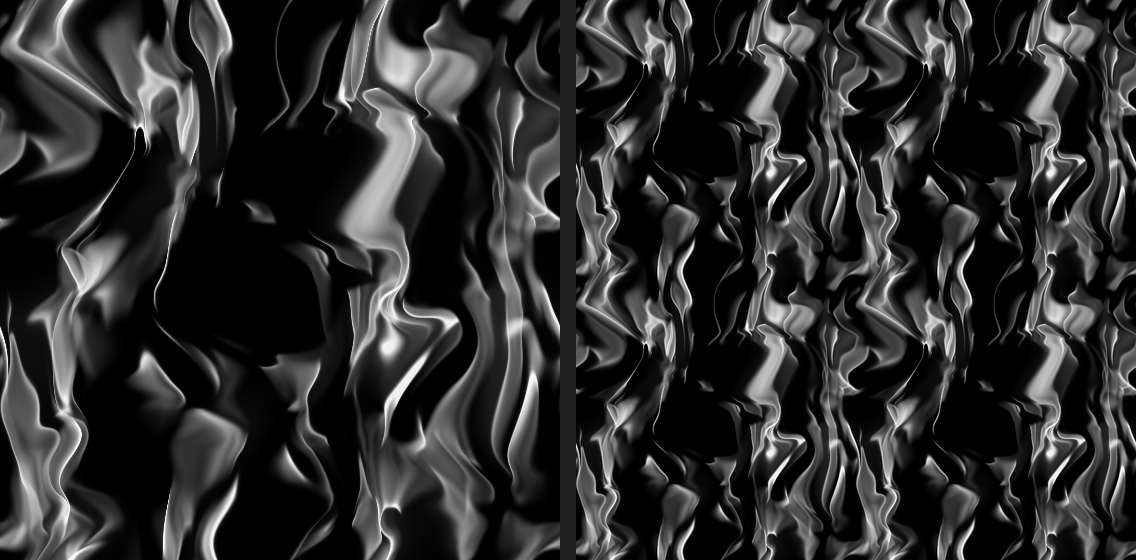
Left, the tile; right, the same tile 2 across and 2 down.
Give the GLSL for this texture, as a WebGL 1 fragment shader.

```glsl
precision highp float;
uniform vec2 u_resolution;

#define SHEETS 7
#define SWIRL vec2(0.10, 0.10)
#define KINK vec2(0.04, 0.06)
#define SHARP_EDGE 0.05
#define SOFT_EDGE 0.30
#define BODY_LIGHT 0.66
#define BODY_FADE 1.7
#define RIM_LIGHT 0.36
#define GAP 0.12
#define HAZE 0.10
#define STREAKS 0.6
#define CONTRAST 1.2

// Unit gradient of a lattice cell, wrapped to the period
vec2 cellGradient(vec2 cell, vec2 period, float seed) {
  cell -= period * floor((cell + 0.5) / period);
  vec3 q = fract((cell.xyx + seed * 17.3) * vec3(0.1031, 0.1030, 0.0973));
  q += dot(q, q.yzx + 33.33);
  float angle = 6.2832 * fract((q.x + q.y) * q.z);
  return vec2(cos(angle), sin(angle));
}

// Tiling gradient noise, roughly -1 to 1
float noise(vec2 uv, vec2 period, float seed) {
  vec2 p = uv * period;
  vec2 cell = floor(p);
  vec2 f = p - cell;
  vec2 s = f * f * f * (f * (f * 6.0 - 15.0) + 10.0);
  vec2 e = vec2(1.0, 0.0);
  float a = dot(cellGradient(cell, period, seed), f);
  float b = dot(cellGradient(cell + e.xy, period, seed), f - e.xy);
  float c = dot(cellGradient(cell + e.yx, period, seed), f - e.yx);
  float d = dot(cellGradient(cell + e.xx, period, seed), f - e.xx);
  return 1.5 * mix(mix(a, b, s.x), mix(c, d, s.x), s.y);
}

// Bend the plane with three octaves of turbulence
vec2 swirl(vec2 uv) {
  float scale = 1.0;
  for (int i = 0; i < 3; i++) {
    vec2 period = vec2(3.0, 3.0) * scale;
    vec2 push = vec2(noise(uv, period, 1.0 + scale), noise(uv, period, 7.0 + scale));
    uv += SWIRL * push / scale;
    scale *= 2.0;
  }
  return uv;
}

// One veil of flame: a glowing, streaked body behind a partly sharp, bright rim
float flameSheet(vec2 uv, float id, float density) {
  float seed = 20.0 + id * 7.0;
  float fold = noise(uv, vec2(7.0, 5.0), seed);
  uv += KINK * vec2(sqrt(fold * fold + 0.003), noise(uv, vec2(8.0, 4.0), seed + 1.0));

  float depth = noise(uv, vec2(7.0 + id, 2.0 + mod(id, 3.0)), seed + 2.0);
  float reach = 0.85 * noise(uv, vec2(8.0, 4.0), seed + 3.0) + 0.38 * density;
  float softness = smoothstep(0.05, 0.5, noise(uv, vec2(7.0, 4.0), seed + 4.0));
  float streak = noise(uv, vec2(28.0, 7.0), seed + 5.0)
               + 0.6 * noise(uv, vec2(56.0, 14.0), seed + 6.0);

  float mask = smoothstep(GAP, GAP + mix(0.16, 0.35, softness), reach);
  float edge = mix(SHARP_EDGE, SOFT_EDGE, softness);
  float body = smoothstep(0.0, edge, depth) * exp(-BODY_FADE * max(depth, 0.0));
  float rimOffset = (depth - SHARP_EDGE) / SHARP_EDGE;
  float rim = exp(-rimOffset * rimOffset) * (1.0 - softness);
  float gain = mix(1.0, 0.35, fract(id * 0.618));
  return gain * mask * (BODY_LIGHT * body * (1.0 + STREAKS * streak) + RIM_LIGHT * rim);
}

void main() {
  vec2 uv = swirl(gl_FragCoord.xy / u_resolution);
  float density = noise(uv, vec2(5.0, 3.0), 11.0);

  // Screen the sheets over one another
  float dark = 1.0 - HAZE * smoothstep(-0.1, 0.6, density);
  for (int i = 0; i < SHEETS; i++) {
    dark *= 1.0 - clamp(flameSheet(uv, float(i), density), 0.0, 0.95);
  }
  gl_FragColor = vec4(vec3(pow(1.0 - dark, CONTRAST)), 1.0);
}
```
